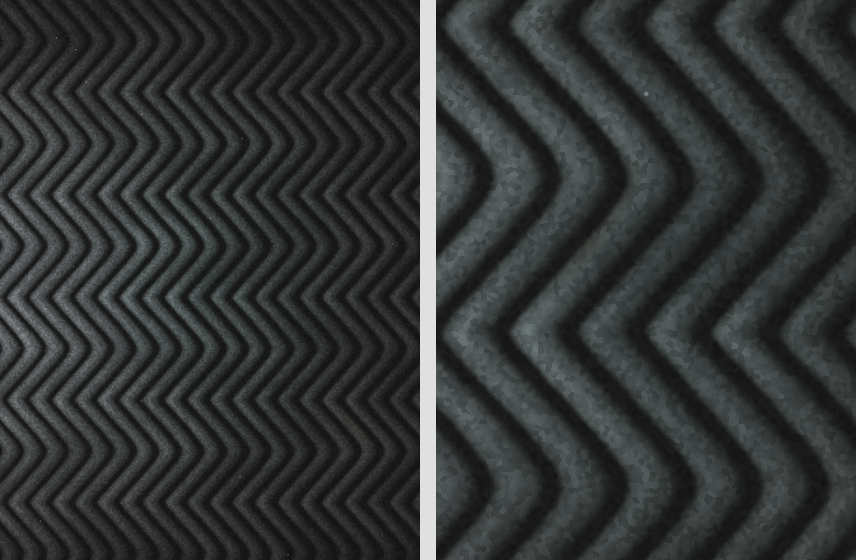
Left: the whole. Right: its middle third, enlarged.
A WebGL 2 fragment shader for this texture:

```glsl
#version 300 es
precision highp float;

uniform vec2 u_resolution;
out vec4 outColor;

const float ROW_PERIOD = 0.1832;  // height of one full zigzag
const float ROW_START = 0.469;    // height of a left-hand corner
const float PITCH = 0.0400;       // horizontal step between ridges
const float SWING = 0.085;        // sideways reach of a zigzag
const float RIDGE_START = 0.386;  // ridge centre at a left-hand corner

const vec3 GROOVE = vec3(0.092, 0.092, 0.093);
const vec3 RUBBER = vec3(0.245, 0.245, 0.245);
const vec3 TEAL = vec3(0.205, 0.250, 0.243);
const vec3 COOL = vec3(0.262, 0.278, 0.284);
const vec3 SCUFF = vec3(0.36, 0.33, 0.26);

float hash(vec2 p) {
  vec3 q = fract(p.xyx * vec3(0.1031, 0.1030, 0.0973));
  q += dot(q, q.yzx + 33.33);
  return fract((q.x + q.y) * q.z);
}

// Cellular noise: distance to the nearest point, and that point's random value
vec2 cells(vec2 p) {
  vec2 base = floor(p);
  vec2 nearest = vec2(9.0, 0.0);
  for (int j = -1; j <= 1; j++) {
    for (int i = -1; i <= 1; i++) {
      vec2 id = base + vec2(i, j);
      vec2 point = id + vec2(hash(id), hash(id + 57.0));
      float d = distance(p, point);
      if (d < nearest.x) nearest = vec2(d, hash(id + 131.0));
    }
  }
  return nearest;
}

// Slow mottling from layered sines
float mottle(vec2 p) {
  float sum = 0.0;
  float weight = 0.5;
  for (int i = 0; i < 4; i++) {
    sum += weight * sin(p.x + 1.7 * sin(p.y)) * sin(p.y + 1.3);
    p = mat2(1.5, 1.1, -1.1, 1.5) * p + 2.1;
    weight *= 0.6;
  }
  return sum;
}

// Triangle wave, 0 at left corners and 1 at right, each with its own rounding
float zigzag(float y, float leftRound, float rightRound) {
  float wave = 2.0 * abs(fract((y - ROW_START) / ROW_PERIOD + 0.5) - 0.5);
  wave = sqrt(wave * wave + leftRound * leftRound);
  float rest = 1.0 - wave;
  return 1.0 - sqrt(rest * rest + rightRound * rightRound);
}

// Soft elongated rub mark
float scuff(vec2 p, vec2 center, vec2 along, vec2 size) {
  vec2 dir = normalize(along);
  vec2 q = p - center;
  vec2 local = vec2(dot(q, dir), dot(q, vec2(-dir.y, dir.x))) / size;
  return exp(-dot(local, local));
}

// Gaussian pool of light
float pool(vec2 p, vec2 center, vec2 size) {
  vec2 q = (p - center) / size;
  return exp(-dot(q, q));
}

void main() {
  vec2 p = gl_FragCoord.xy / u_resolution.y;
  float width = u_resolution.x / u_resolution.y;
  float across = p.x / width;

  // Ridge coordinate, bent along the zigzag
  float wobble = 0.0010 * mottle(p * 28.0);
  float bend = zigzag(p.y + wobble, 0.05, 0.14);
  float lane = (p.x + wobble - SWING * bend - RIDGE_START) / PITCH + 0.5;
  float ridgeId = floor(lane);
  float f = lane - ridgeId;
  float pixel = 1.0 / (PITCH * u_resolution.y);

  // Flat-topped ridge: crisp left flank, slower fall to the right
  float grooveHalf = mix(0.06, 0.11, smoothstep(0.0, 0.6, across));
  float left = smoothstep(grooveHalf - 0.04, grooveHalf + 0.10 + pixel, f);
  float right = smoothstep(grooveHalf - 0.04, grooveHalf + 0.24 + pixel, 1.0 - f);
  float body = left * right;
  float crest = exp(-pow((f - 0.38) / 0.17, 2.0));

  // Light falls from the left and fades toward the edges
  float glow = pool(p, vec2(-0.02, 0.48), vec2(0.36, 0.38));
  float center = pool(p, vec2(0.36, 0.50), vec2(0.25, 0.28));
  float light = 0.72 + 0.56 * glow + 0.12 * center;
  light *= 1.0 - 0.25 * smoothstep(0.80, 1.0, p.y);
  light *= 1.0 - 0.18 * smoothstep(0.12, 0.0, p.y);
  light *= 1.0 - 0.12 * smoothstep(0.6, 1.0, across);

  // Corners catch light; the two leg directions differ a little
  float corner = smoothstep(0.28, 0.06, bend);
  float leg = sign(fract((p.y - ROW_START) / ROW_PERIOD) - 0.5);
  float slope = (1.0 - corner) * smoothstep(0.86, 0.70, bend);
  float shade = 0.90 + 0.28 * crest + 0.16 * corner * crest + 0.04 * leg * slope;
  shade *= 0.93 + 0.14 * hash(vec2(ridgeId, 7.0));
  shade *= 1.0 + 0.16 * mottle(p * 17.0);

  vec3 top = mix(RUBBER, TEAL, 0.70 * center);
  top = mix(top, COOL, 0.70 * glow);
  vec3 color = mix(GROOVE * (0.80 + 0.25 * light), top * light * shade, body);

  // Rub marks, fine grain and stray dust
  float rub = scuff(p, vec2(0.342, 0.530), vec2(0.75, 1.0), vec2(0.026, 0.006));
  rub += 0.7 * scuff(p, vec2(0.638, 0.235), vec2(0.85, -1.0), vec2(0.042, 0.007));
  color = mix(color, SCUFF, 0.40 * rub * body);
  vec2 grain = cells(p * 300.0);
  color *= 0.85 + 0.30 * grain.y;
  vec2 dust = cells(p * 60.0 + 11.0);
  color += 0.22 * step(0.994, dust.y) * smoothstep(0.12, 0.04, dust.x);

  outColor = vec4(color, 1.0);
}
```
